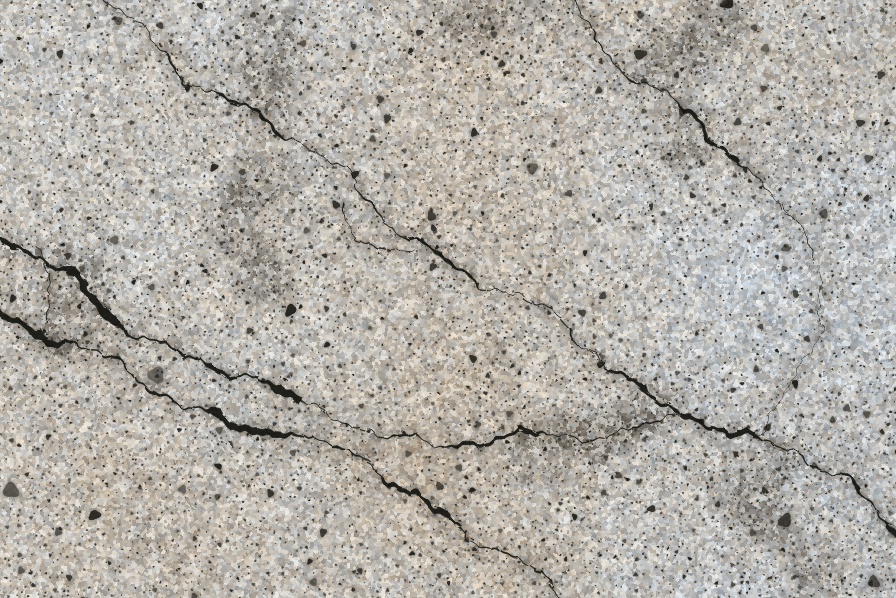
Write a Shadertoy shader that draws this texture.

```glsl
vec3 hash(vec2 c) {
    vec3 h = fract(c.xyx * vec3(.1031, .1030, .0973));
    h += dot(h, h.yxz + 33.33);
    return fract((h.xxy + h.yzz) * h.zyx);
}

mat2 turn(float a) { return mat2(cos(a), sin(a), -sin(a), cos(a)); }

// Cellular noise: random values of the nearest grain
vec3 grain(vec2 p) {
    vec2 cell = floor(p);
    float nearest = 9.;
    vec3 value = vec3(0);
    for (int y = -1; y <= 1; y++)
    for (int x = -1; x <= 1; x++) {
        vec2 c = cell + vec2(x, y);
        vec2 d = c + hash(c + 7.).xy - p;
        if (dot(d, d) < nearest) {
            nearest = dot(d, d);
            value = hash(c + 91.);
        }
    }
    return value;
}

// Layered sines, about -1 to 1
float clouds(vec2 p) {
    float sum = 0., amp = .5;
    for (int i = 0; i < 5; i++) {
        p = turn(1.1) * p * 1.7 + 2.3;
        sum += amp * sin(p.x + 1.4 * sin(p.y));
        amp *= .66;
    }
    return sum;
}

// Round pores, at most one per cell; x is the dark core, y the soft rim
vec2 pores(vec2 p, float scale, float share, float pixel) {
    p = turn(scale) * p * scale + scale;
    vec2 cell = floor(p);
    vec3 spot = hash(cell), kind = hash(cell + 53.);
    vec2 d = turn(kind.x * 6.3) * (fract(p) - .5 - (spot.xy - .5) * .55);
    d.x *= 1. + .5 * kind.z;
    float r = mix(.07, .19, spot.z * spot.z);
    float dist = length(d) - r * (1. + .15 * sin(3. * atan(d.y, d.x) + spot.x * 6.));
    float aa = pixel * scale * .7;
    float core = smoothstep(aa, -aa, dist) * mix(.5, 1., kind.z);
    float rim = smoothstep(.1 + aa, 0., dist) * .3;
    return vec2(core, rim) * step(kind.y, share);
}

// Distance to a wandering crack from ends.xy to ends.zw
float crack(vec2 p, vec4 ends, float bend, float width, float seed) {
    vec2 dir = ends.zw - ends.xy;
    float len = length(dir);
    dir /= len;
    p -= ends.xy;
    float t = dot(p, dir), side = dot(p, vec2(-dir.y, dir.x));
    float hold = clamp(min(t, len - t) * 8., 0., 1.);
    side -= bend * sin(3.1416 * clamp(t / len, 0., 1.));
    side -= hold * (.014 * sin(t * 13. + seed) + .008 * sin(t * 31. + seed * 2.3));
    side -= hold * .004 * sin(t * 73. + seed * 4.1);
    float open = .5 + .5 * sin(t * 15. + seed * 1.7 + sin(t * 47.));
    width *= .22 + .78 * open * open;
    return max(abs(side) - width, abs(t - len * .5) - len * .5);
}

void mainImage(out vec4 fragColor, in vec2 fragCoord) {
    float pixel = 1. / iResolution.y;
    vec2 p = fragCoord * pixel;
    vec3 fine = grain(p * 185.), coarse = grain(p * 72.);
    float patches = clouds(p * 2.3), blots = clouds(p * 4.1 + 5.);

    // Grainy stone with warm and cool areas
    float tone = .56 * fine.x + .29 * coarse.x + .15 * (.5 + .5 * patches);
    vec3 color = mix(vec3(.965, .955, .93), vec3(.56, .54, .51), tone);
    float warmth = .022 * patches + .04 * (fine.y - .5) + .03 * (coarse.y - .5);
    warmth -= .02 * smoothstep(.9, 1.5, p.x);
    color += warmth * vec3(1., .1, -1.);

    // Crack network, edges broken by the grain
    const vec4 ends[10] = vec4[10](
        vec4(.16, 1.01, 1.14, .31), vec4(1.14, .31, 1.52, .09),
        vec4(-.01, .61, .5, .33), vec4(.5, .33, 1.14, .31),
        vec4(-.01, .485, .53, .265), vec4(.53, .265, .95, -.01),
        vec4(.95, 1.01, 1.27, .7), vec4(1.27, .7, 1.27, .27),
        vec4(.06, .59, .08, .46), vec4(.57, .66, .69, .58));
    const vec2 bendWidth[10] = vec2[10](
        vec2(-.015, .003), vec2(.03, .005), vec2(-.02, .0075), vec2(-.065, .0035),
        vec2(-.025, .006), vec2(.02, .004), vec2(-.02, .0035), vec2(.1, .0007),
        vec2(.01, .0025), vec2(-.03, .0025));
    vec2 q = p + .0022 * sin(p.yx * 150.) + .0012 * sin(p.yx * 330. + 1.);
    q += .004 * (grain(p * 65. + 30.).xy - .5);
    float gap = 1.;
    for (int i = 0; i < 10; i++)
        gap = min(gap, crack(q, ends[i], bendWidth[i].x, bendWidth[i].y, float(i) * 2.4 + 2.));

    // Dirt in blots and along the cracks
    float speck = smoothstep(.35, .85, .5 * fine.z + .5 * coarse.z);
    float dirt = .75 * smoothstep(.45, 1.1, blots) + .65 * exp(-max(gap, 0.) * 75.);
    color = mix(color, vec3(.36, .335, .3), min(dirt * (.15 + .85 * speck), .8));

    // Pores from large and rare to small and many
    float scale = 14., share = .1;
    for (int i = 0; i < 4; i++) {
        vec2 pore = pores(p, scale, share * (1. + .5 * blots), pixel);
        color = mix(color, vec3(.42, .39, .35), pore.y);
        color = mix(color, vec3(.13, .125, .105), pore.x);
        scale *= 1.85;
        share = min(share * 1.9, .45);
    }

    float aa = pixel * .75;
    color = mix(color, vec3(.08, .085, .07), .93 * smoothstep(aa, -aa, gap));
    fragColor = vec4(clamp(color, 0., 1.), 1.);
}
```
